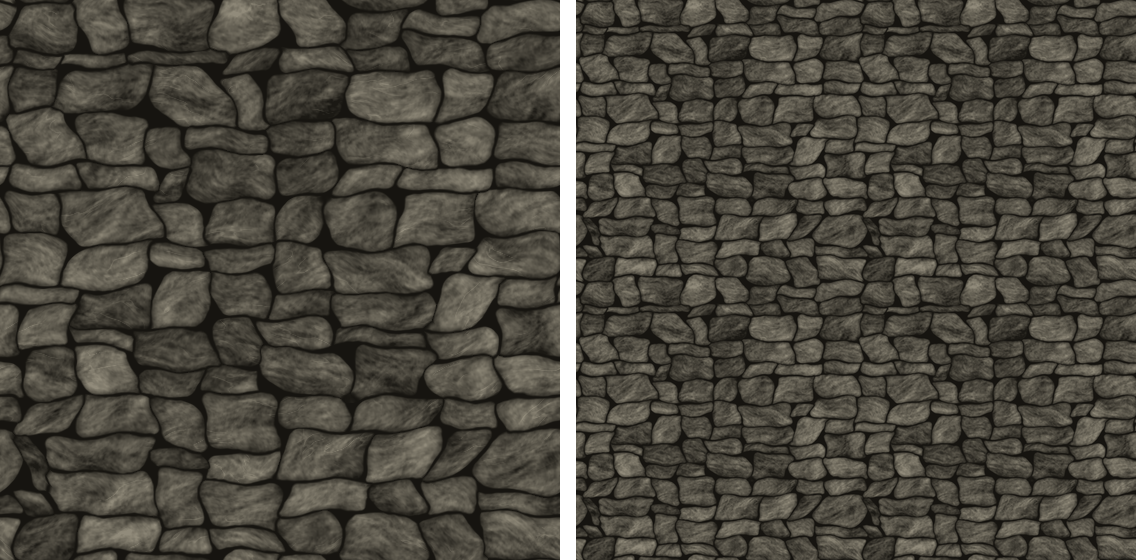
Left, the tile; right, the same tile 2 across and 2 down.
Reproduce this texture procedurally as a Shadertoy shader.

```glsl
// Dry stone wall: rough blocks of uneven size, divided by thin dark joints.
// A jittered pinwheel grid gives interlocking blocks; each is skewed, rounded
// and covered with layered noise in its own coordinates, so the wall tiles.

#define GRID vec2(8.0, 14.0)   // stones across and up, even numbers
#define JITTER 0.35            // unevenness of stone sizes
#define JOINT 0.0042           // width of the gaps
#define WOBBLE 0.0045          // roughness of the stone outlines
#define SKEW 0.55              // slant of the upright sides
#define BASE_TONE 0.68
#define STONE_VARIATION 0.24
#define PATCH_CONTRAST 0.85
#define RELIEF 1.5
#define GRAIN 0.20
#define JOINT_COLOR vec3(0.075, 0.068, 0.052)
#define STONE_COLOR vec3(0.47, 0.45, 0.395)

float hash(vec2 p) {
    vec3 a = fract(p.xyx * 0.1031);
    a += dot(a, a.yzx + 33.33);
    return fract((a.x + a.y) * a.z);
}

float noise(vec2 p) {
    vec2 i = floor(p), f = fract(p);
    f = f * f * (3.0 - 2.0 * f);
    return mix(mix(hash(i), hash(i + vec2(1, 0)), f.x),
               mix(hash(i + vec2(0, 1)), hash(i + 1.0), f.x), f.y);
}

float fbm(vec2 p) {
    float sum = 0.0, amp = 0.53;
    for (int i = 0; i < 4; i++) {
        sum += amp * noise(p);
        p = mat2(1.6, 1.2, -1.2, 1.6) * p + 7.3;
        amp *= 0.5;
    }
    return sum;
}

float jitter(vec2 corner) {
    return (hash(mod(corner, GRID) + 3.0) - 0.5) * 2.0 * JITTER;
}

// Low corner in xy, high corner in zw; odd and even cells pinwheel.
vec4 stoneBounds(vec2 cell) {
    float a = jitter(cell), b = jitter(cell + vec2(1, 0));
    float c = jitter(cell + vec2(0, 1)), d = jitter(cell + 1.0);
    vec4 shift = mod(cell.x + cell.y, 2.0) < 0.5 ? vec4(c, a, b, d) : vec4(a, b, d, c);
    return vec4(cell, cell + 1.0) + shift;
}

float roundBox(vec2 p, vec2 size, float radius) {
    vec2 q = abs(p) - size + radius;
    return length(max(q, 0.0)) + min(max(q.x, q.y), 0.0) - radius;
}

// Brightness of the rock face: patches, chipped relief, pale veins, grain.
float rockTone(vec2 p, vec2 seed) {
    float angle = (hash(seed) - 0.5) * 1.3;
    vec2 strata = mat2(cos(angle), -sin(angle), sin(angle), cos(angle)) * p;
    strata += 0.012 * (vec2(noise(p * 25.0 + seed), noise(p * 25.0 - seed)) - 0.5);
    vec2 layers = strata * vec2(17.0, 36.0) + seed;

    float patches = fbm(p * 15.0 + seed) - 0.5;
    float relief = fbm(layers) - fbm(layers + vec2(0.09, -0.17));
    float vein = fbm(strata * vec2(11.0, 30.0) - seed);
    vein = smoothstep(0.03, 0.0, abs(vein - 0.5)) * smoothstep(0.45, 0.75, noise(p * 22.0 + seed.yx));
    float ledge = smoothstep(0.5, 0.55, fbm(layers * 0.55 + 11.0)) - 0.5;
    float grain = noise(p * 170.0 + seed) + 0.6 * noise(p * 310.0 - seed) - 0.8;

    return PATCH_CONTRAST * patches + RELIEF * relief + 0.17 * vein + 0.09 * ledge + GRAIN * grain;
}

void mainImage(out vec4 fragColor, in vec2 fragCoord) {
    vec2 uv = fragCoord / iResolution.xy;

    // Bend the courses with whole numbers of waves
    vec2 w = 6.2831853 * uv;
    vec2 wall = uv + 0.0045 * vec2(sin(5.0 * w.y + 2.0 * w.x) + sin(11.0 * w.y - 3.0 * w.x),
                                   sin(4.0 * w.x + 3.0 * w.y) + 0.7 * sin(9.0 * w.x - 5.0 * w.y));

    // Nearest and second nearest stone
    vec2 base = floor(wall * GRID), local = vec2(0), id = vec2(0);
    float nearest = 1e3, second = 1e3;
    for (int y = -1; y <= 1; y++)
    for (int x = -1; x <= 1; x++) {
        vec2 cell = base + vec2(x, y), key = mod(cell, GRID);
        vec4 bounds = stoneBounds(cell);
        vec2 size = 0.5 * (bounds.zw - bounds.xy) / GRID;
        vec2 p = wall - 0.5 * (bounds.xy + bounds.zw) / GRID;
        vec2 slant = vec2(SKEW, 0.12) * (vec2(hash(key + 41.0), hash(key + 67.0)) - 0.5) * 2.0;
        float radius = min(size.x, size.y) * mix(0.2, 0.7, hash(key + 89.0));
        float d = roundBox(p + slant * p.yx, size, radius);
        if (d < nearest) {
            second = nearest;
            nearest = d;
            local = p;
            id = key;
        } else second = min(second, d);
    }

    // Rough outline around the stone
    vec2 seed = 40.0 * vec2(hash(id + 113.0), hash(id + 131.0));
    float edge = max(nearest, 0.5 * (nearest - second)) + 0.5 * JOINT;
    edge += WOBBLE * (0.65 * noise(local * 42.0 + seed) + 0.35 * noise(local * 110.0 + seed) - 0.5);
    float soft = max(0.0022, 1.2 / iResolution.y);
    float face = smoothstep(soft, -soft, edge);

    // Tone, darkened toward the rim
    float tone = BASE_TONE + STONE_VARIATION * (hash(id + 151.0) - 0.55) + rockTone(local, seed);
    tone *= mix(0.62, 1.0, smoothstep(0.0, 0.011, -edge));
    tone = mix(0.03, clamp(tone, 0.08, 1.25), face);

    fragColor = vec4(mix(JOINT_COLOR, STONE_COLOR, tone), 1.0);
}
```
